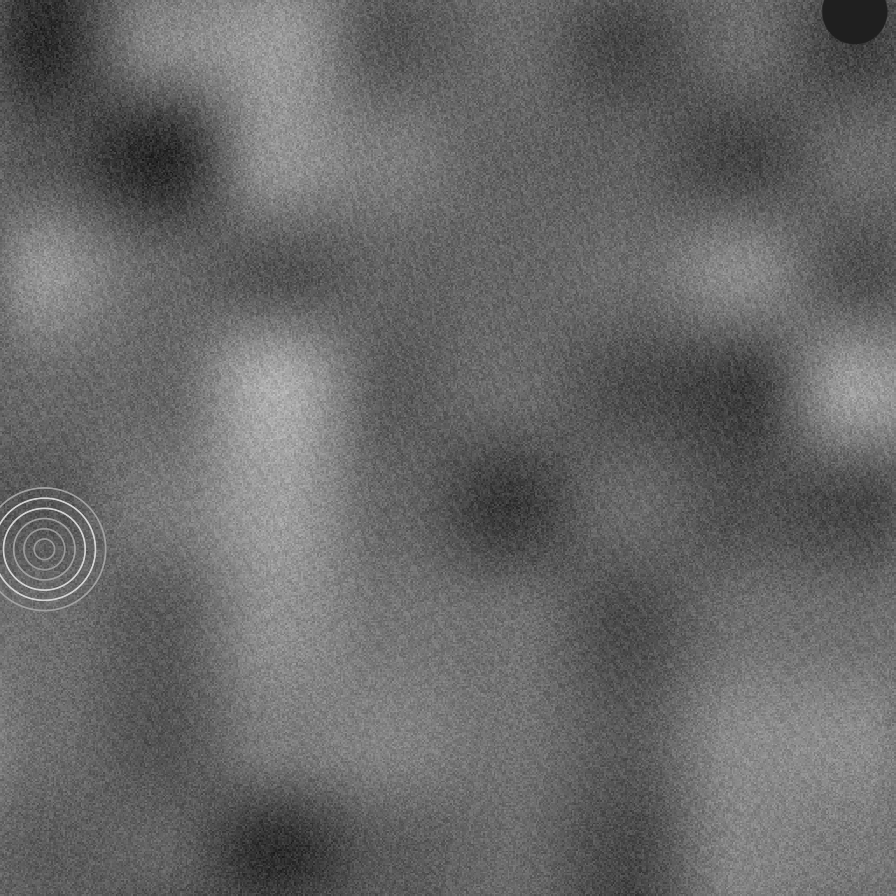
Give the GLSL for this texture, as a three.js fragment shader.

```glsl
// Soft grey clouds under fine film grain, with a set of thin rings at the left
// edge and a dark disc at the upper right. The clouds are smooth value noise
// on a coarse lattice; the grain is a bell-shaped hash value per fine cell.

#define CLOUD_CELLS 7.7
#define CLOUD_SHIFT vec2(0.62, 0.65)
#define CLOUD_RANGE 0.34
#define MEAN_GREY 0.415
#define GRAIN_CELLS 512.0
#define GRAIN_RANGE 0.09
#define RING_CENTER vec2(0.0495, 0.387)
#define RING_STEP 0.0114
#define RING_COUNT 6
#define DISC_CENTER vec2(0.954, 0.987)
#define DISC_RADIUS 0.0365
#define DISC_GREY 0.12

varying vec2 vUv;

float hash(vec2 p) {
  return fract(sin(dot(p, vec2(12.9898, 78.233))) * 43758.5453);
}

// Sum of two hashes, from -1 to 1 and densest at 0
float bellHash(vec2 cell) {
  return hash(cell) + hash(cell + vec2(37.3, 71.7)) - 1.0;
}

// Pulls moderate values to the middle, so that extremes are rare
float latticeValue(vec2 cell) {
  float v = bellHash(cell);
  return v * (0.5 + 0.5 * abs(v));
}

float valueNoise(vec2 p) {
  vec2 cell = floor(p);
  vec2 f = fract(p);
  vec2 w = f * f * (3.0 - 2.0 * f);
  float low = mix(latticeValue(cell), latticeValue(cell + vec2(1.0, 0.0)), w.x);
  float high = mix(latticeValue(cell + vec2(0.0, 1.0)), latticeValue(cell + vec2(1.0, 1.0)), w.x);
  return mix(low, high, w.y);
}

// Thin concentric lines, brightest at the fourth and fifth
float drawRings(float grey, vec2 p) {
  float dist = length(p - RING_CENTER);
  for (int i = 1; i <= RING_COUNT; i++) {
    float k = float(i);
    float line = 1.0 - smoothstep(0.0003, 0.0016, abs(dist - k * RING_STEP));
    float lineGrey = mix(0.60, 0.90, exp(-(k - 4.5) * (k - 4.5)));
    grey = mix(grey, lineGrey, line);
  }
  return grey;
}

void main() {
  // Clouds
  float grey = MEAN_GREY + CLOUD_RANGE * valueNoise(vUv * CLOUD_CELLS + CLOUD_SHIFT);

  // Grain
  grey += GRAIN_RANGE * bellHash(floor(vUv * GRAIN_CELLS) + 0.5);

  // Rings and disc
  grey = drawRings(grey, vUv);
  float discEdge = length(vUv - DISC_CENTER) - DISC_RADIUS;
  grey = mix(DISC_GREY, grey, smoothstep(-0.001, 0.001, discEdge));

  gl_FragColor = vec4(vec3(grey), 1.0);
}
```
